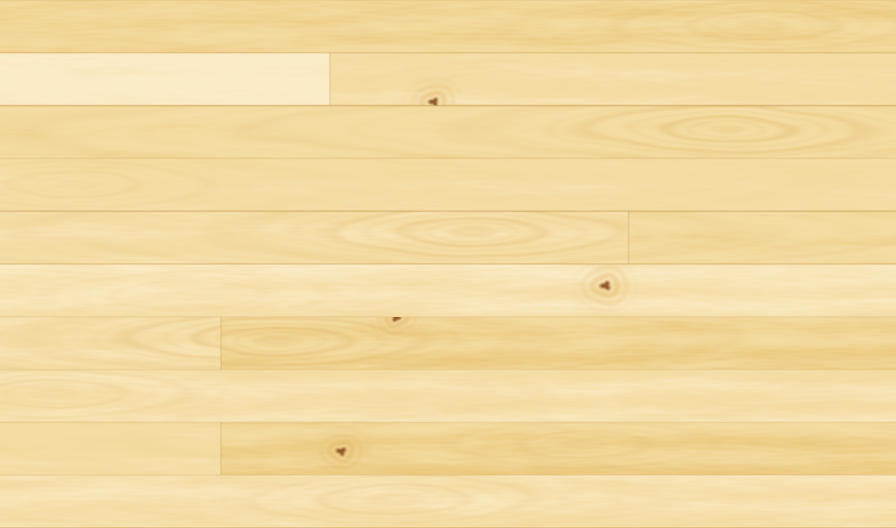
Reproduce this texture procedurally as a Shadertoy shader.

```glsl
// Pale maple plank floor: ten long rows with butt joints, arched grain and small knots.

const float ROWS = 10.0;
const float ASPECT = 1.695;
const vec3 HONEY = vec3(0.915, 0.78, 0.47);
const vec3 MAPLE = vec3(0.955, 0.862, 0.638);
const vec3 CREAM = vec3(0.985, 0.925, 0.785);
const vec3 GRAIN = vec3(0.87, 0.69, 0.37);
const vec3 SEAM = vec3(0.76, 0.57, 0.26);
const vec3 KNOT = vec3(0.48, 0.23, 0.07);

// Per row, top to bottom: joint x, tone left of it, tone right of it, x of the grain arch
const vec4 PLANKS[10] = vec4[10](
    vec4(0.0, 0.0, 0.36, 1.45), vec4(0.624, 0.98, 0.60, 0.95),
    vec4(0.0, 0.0, 0.50, 1.38), vec4(0.0, 0.0, 0.57, 0.15),
    vec4(1.189, 0.63, 0.46, 0.89), vec4(0.0, 0.0, 0.76, 0.35),
    vec4(0.418, 0.66, 0.34, 0.52), vec4(0.0, 0.0, 0.68, 0.10),
    vec4(0.418, 0.55, 0.31, 1.10), vec4(0.0, 0.0, 0.71, 0.75));
// Strength of the arched grain in each row
const float FIGURE[10] = float[10](0.5, 0.15, 0.9, 0.35, 0.8, 0.2, 0.9, 0.4, 0.4, 0.45);
// Knots: x, distance from the top, radius
const vec3 KNOTS[4] = vec3[4](
    vec3(0.821, 0.193, 0.011), vec3(1.146, 0.541, 0.012),
    vec3(0.749, 0.602, 0.010), vec3(0.646, 0.855, 0.011));

vec2 hash2(vec2 p) {
    vec3 q = fract(p.xyx * vec3(0.1031, 0.1030, 0.0973));
    q += dot(q, q.yzx + 33.33);
    return fract((q.xx + q.yz) * q.zy);
}

// Distance to the nearest of one jittered point per cell
float cellular(vec2 p) {
    vec2 cell = floor(p), f = fract(p);
    float nearest = 2.0;
    for (int j = -1; j <= 1; j++)
    for (int i = -1; i <= 1; i++) {
        vec2 o = vec2(i, j);
        vec2 d = o + hash2(cell + o + 50.0) - f;
        nearest = min(nearest, dot(d, d));
    }
    return sqrt(nearest);
}

// Slow layered sines that bend the grain along the board
float waves(vec2 p, float seed) {
    return sin(p.x * 4.1 + seed * 2.3 + p.y * 23.0) * 0.5
         + sin(p.x * 9.7 - seed * 1.7 + p.y * 41.0) * 0.3
         + sin(p.x * 31.0 + seed + p.y * 70.0) * 0.2;
}

// Growth rings: arched near the centre, straight further along the board
float rings(vec2 d, float bend) {
    float along = 0.24 * d.x / (1.0 + 1.6 * abs(d.x));
    float r = length(vec2(along, d.y)) + bend;
    float broad = 0.5 + 0.5 * sin(r * 310.0);
    float fine = 0.5 + 0.5 * sin(r * 730.0 + 1.0);
    return 0.65 * pow(broad, 4.0) + 0.35 * pow(fine, 3.0);
}

// Dark band of a given half width around zero distance
float line(float d, float halfWidth) {
    return 1.0 - smoothstep(halfWidth * 0.4, halfWidth * 1.6, abs(d));
}

// Board colour at p; x runs right, y runs down, in canvas heights
vec3 floorColor(vec2 p) {
    float row = clamp(floor(p.y * ROWS), 0.0, ROWS - 1.0);
    float v = p.y * ROWS - row;
    vec4 plank = PLANKS[int(row)];
    float figure = FIGURE[int(row)];
    float side = step(plank.x, p.x);
    float seed = row * 3.7 + side * 1.9;
    vec2 rnd = hash2(vec2(row + 3.0, side + 7.0));

    // Knots push the grain aside and leave a warm halo
    float bend = 0.004 * waves(p, seed);
    float halo = 0.0, core = 0.0;
    for (int i = 0; i < 4; i++) {
        vec3 k = KNOTS[i];
        float inRow = 1.0 - step(0.5, abs(floor(k.y * ROWS) - row));
        vec2 d = (p - k.xy) / k.z;
        float r = length(d * vec2(0.8, 1.0)) + 0.15 * sin(atan(d.y, d.x) * 3.0 + k.x * 40.0);
        float spread = inRow * exp(-dot(d, d) * 0.09);
        bend += 0.012 * spread;
        halo += spread * (0.65 + 0.35 * sin(r * 5.0));
        core += inRow * (1.0 - smoothstep(0.15, 0.95, r));
    }

    // Board tone with soft streaks and blotches
    float tone = mix(plank.y, plank.z, side) + (rnd.x - 0.5) * 0.25 * (v - 0.5);
    tone += 0.055 * sin(p.y * 110.0 + 2.0 * waves(p * 0.4, seed) + seed);
    tone += 0.16 * (cellular(vec2(p.x * 3.0, p.y * 34.0) + seed) - 0.5);
    tone += 0.14 * (cellular(vec2(p.x * 14.0, p.y * 150.0) + seed) - 0.5);
    tone = clamp(tone, 0.0, 1.0);
    vec3 color = mix(HONEY, MAPLE, smoothstep(0.0, 0.5, tone));
    color = mix(color, CREAM, smoothstep(0.5, 1.0, tone));

    // Grain, strongest around the arch
    vec2 fromArch = vec2(p.x - plank.w, (v - 0.35 - 0.3 * rnd.y) / ROWS);
    float focus = 0.4 + 0.6 * exp(-fromArch.x * fromArch.x * 7.0);
    color = mix(color, GRAIN, 0.36 * figure * focus * rings(fromArch, bend));

    // Joints between boards, of uneven depth
    float depth = 0.12 + 0.4 * hash2(vec2(floor(p.y * ROWS + 0.5), 5.0)).x;
    float rowGap = min(v, 1.0 - v) / ROWS;
    color = mix(color, SEAM, depth * line(rowGap, 0.0015));
    color = mix(color, SEAM, 0.25 * step(0.01, plank.x) * line(p.x - plank.x, 0.0015));

    color = mix(color, GRAIN, 0.5 * clamp(halo, 0.0, 1.0));
    return mix(color, KNOT, 0.8 * clamp(core, 0.0, 1.0));
}

void mainImage(out vec4 fragColor, in vec2 fragCoord) {
    // Four samples per pixel smooth every edge
    vec3 sum = vec3(0.0);
    for (int s = 0; s < 4; s++) {
        vec2 offset = vec2(s % 2, s / 2) * 0.5 - 0.25;
        vec2 uv = (fragCoord + offset) / iResolution.xy;
        sum += floorColor(vec2(uv.x * ASPECT, 1.0 - uv.y));
    }
    fragColor = vec4(sum * 0.25, 1.0);
}
```
